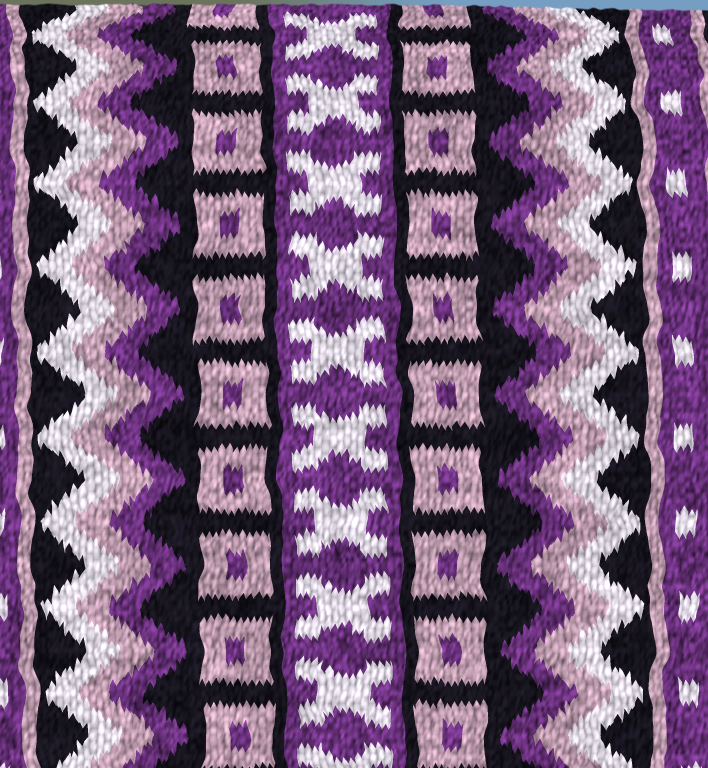
This pattern is drawn by a Shadertoy shader. Its source:

```glsl
// Handwoven saddle-blanket cloth: mirrored zigzags, framed squares and a column of crosses.

// Lengths are in thread widths; heights inside a motif are fractions of one repeat.
const float THREADS_HIGH = 110.0;
const float CENTER = 49.5;
const float REPEATS = 9.0;
const float REPEAT_OFFSET = -0.12;
const float TOP_SQUEEZE = 0.55;
const float THREADS_PER_REPEAT = 12.3;
const float DRIFT = 2.0;
const float CORNER_PULL = 3.7;
const float COLUMN_HALF = 8.6;
const float SQUARE_POS = 15.3;
const float SQUARE_HALF = 5.0;
const float ZIGZAG_OUTER = 43.0;
const float ZIGZAG_SWING = 6.4;
const float ZIGZAG_BAND = 4.75;
const float STRIPE_START = 44.1;
const float STRIPE_WIDTH = 2.0;
const float BORDER_DOT_POS = 49.4;
const float OUTER_STRIPE_START = 54.1;
const vec2 DOT_HALF = vec2(1.4, 0.14);
const float TOOTH = 0.075;
const float STITCH_LENGTH = 1.8;
const int AA = 3;

const vec3 BLACK = vec3(0.095, 0.085, 0.125);
const vec3 PURPLE = vec3(0.45, 0.21, 0.53);
const vec3 PINK = vec3(0.82, 0.67, 0.75);
const vec3 WHITE = vec3(0.97, 0.94, 0.99);
const vec3 SKY = vec3(0.46, 0.62, 0.76);
const vec3 GRASS = vec3(0.42, 0.45, 0.36);

float hash(vec2 p) {
    vec3 q = fract(vec3(p.xyx) * 0.1031);
    q += dot(q, q.yzx + 33.33);
    return fract((q.x + q.y) * q.z);
}

float noise(vec2 p) {
    vec2 i = floor(p), f = fract(p);
    f = f * f * (3.0 - 2.0 * f);
    return mix(mix(hash(i), hash(i + vec2(1, 0)), f.x),
               mix(hash(i + vec2(0, 1)), hash(i + vec2(1, 1)), f.x), f.y);
}

bool inBox(vec2 p, vec2 halfSize) {
    return all(lessThan(abs(p), halfSize));
}

// X-shaped motif in one quadrant: solid core plus stepped corner arms.
bool inCross(vec2 q) {
    bool core = q.x < 3.7 && q.y < 0.20;
    bool elbow = q.x > 1.5 && q.x < 5.0 && q.y > 0.12 && q.y < 0.27;
    bool arm = q.x > 3.0 && q.x < 6.7 && q.y > 0.15 && q.y < 0.37;
    return core || elbow || arm;
}

// Yarn colour at distance d from the centre line and signed height f in the repeat.
vec3 yarn(float d, float f) {
    float h = abs(f);
    float wave = cos(6.2832 * f);

    if (d < COLUMN_HALF - 0.3 * wave)
        return inCross(vec2(d, h)) ? WHITE : PURPLE;

    vec2 square = vec2(d - SQUARE_POS, 0.5 - h);
    if (inBox(square, DOT_HALF)) return PURPLE;
    if (inBox(square, vec2(SQUARE_HALF + 0.3 * wave, 0.37))) return PINK;

    float stripe = d - STRIPE_START + 0.4 * wave;
    if (stripe > 0.0) {
        if (stripe < STRIPE_WIDTH) return PINK;
        if (inBox(vec2(d - BORDER_DOT_POS, f), DOT_HALF)) return WHITE;
        float outer = d - OUTER_STRIPE_START + 0.4 * wave;
        return outer < 0.0 ? PURPLE : outer < STRIPE_WIDTH ? PINK : BLACK;
    }

    float ramp = 2.0 * h;
    float steps = mix(ramp, floor(ramp * 4.99) / 4.0, 0.7);
    float band = (ZIGZAG_OUTER - ZIGZAG_SWING * steps - d) / ZIGZAG_BAND;
    if (band < 0.0 || band > 3.0) return BLACK;
    return band < 1.0 ? WHITE : band < 2.0 ? PINK : PURPLE;
}

vec3 cloth(vec2 p, float width) {
    float down = 1.0 - p.y / THREADS_HIGH;
    float across = p.x / width;

    // Fold of the cloth: columns lean and repeats tighten toward the top.
    float x = p.x + DRIFT * (1.0 - down) + CORNER_PULL * pow(max(across, 0.0), 3.0) * exp(-9.0 * down);
    float row = REPEATS * down + REPEAT_OFFSET - TOP_SQUEEZE * exp(-14.0 * down);
    float along = row * THREADS_PER_REPEAT;

    // Uneven weaving: wandering edges and comb-like thread ends.
    float warpedX = x + 0.9 * (noise(vec2(x * 0.2, along * 0.4) + 7.0) - 0.5);
    float thread = floor(warpedX);
    float tooth = TOOTH * (0.5 - 2.0 * abs(fract(warpedX) - 0.5));
    float uneven = 0.06 * (hash(vec2(thread + 20.0, floor(row * 2.0) + 5.0)) - 0.5);
    float f = fract(row + tooth + uneven + 0.5) - 0.5;
    vec3 color = yarn(abs(warpedX - CENTER), f);

    // Rounded stitches, horizontal ribs and twisted fibres.
    vec2 stitch = fract(vec2(warpedX, along / STITCH_LENGTH + 0.5 * thread)) - 0.5;
    float relief = (1.0 - 0.9 * stitch.x * stitch.x) * (1.0 - 0.6 * stitch.y * stitch.y);
    float rib = 0.04 * cos(6.2832 * row * 4.0);
    float fibre = noise(vec2(x * 2.6 + along * 0.7, along * 1.3) + 40.0) - 0.5;
    float patchy = noise(vec2(x, along) * 0.35 + 90.0) - 0.5;
    float contrast = mix(0.9, 0.25, dot(color, vec3(0.333)));
    color *= relief + rib + contrast * (fibre + 0.4 * patchy);

    // Sliver of scenery above the upper hem.
    float hem = 0.5 + 0.8 * smoothstep(0.5, 1.0, across) + 0.3 * noise(vec2(x, 3.0));
    vec3 scenery = mix(GRASS, SKY, smoothstep(0.3, 0.65, across));
    return mix(scenery, color, smoothstep(-0.15, 0.15, THREADS_HIGH - p.y - hem));
}

void mainImage(out vec4 fragColor, in vec2 fragCoord) {
    float scale = THREADS_HIGH / iResolution.y;
    vec3 sum = vec3(0.0);
    for (int j = 0; j < AA; j++)
        for (int i = 0; i < AA; i++) {
            vec2 offset = (vec2(i, j) + 0.5) / float(AA) - 0.5;
            sum += clamp(cloth((fragCoord + offset) * scale, iResolution.x * scale), 0.0, 1.0);
        }
    fragColor = vec4(sum / float(AA * AA), 1.0);
}
```
